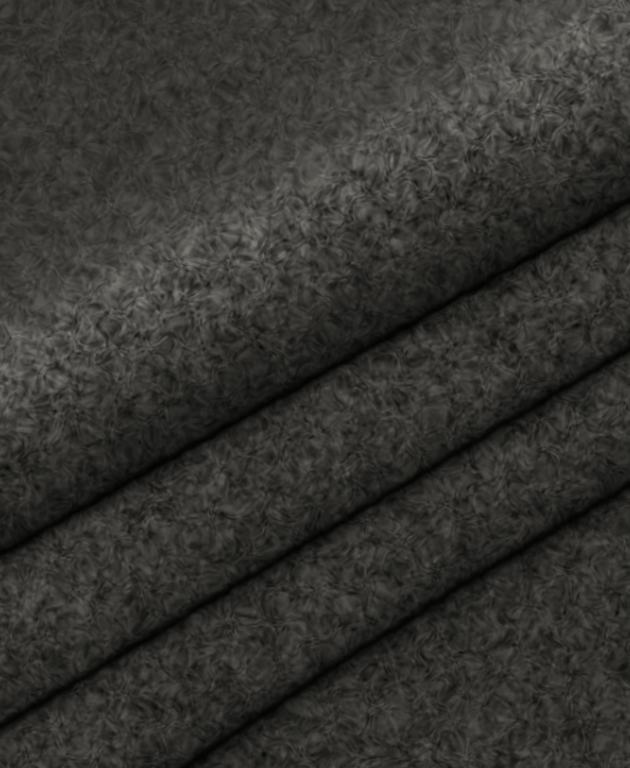
This texture is drawn by a WebGL 1 fragment shader. Its source:

```glsl
precision highp float;
// Charcoal felted wool cloth with a broad soft roll and three diagonal creases.
uniform vec2 u_resolution;

float hash(vec2 p) {
  vec3 q = fract(vec3(p.xyx) * 0.1031);
  q += dot(q, q.yzx + 33.33);
  return fract((q.x + q.y) * q.z);
}

float noise(vec2 p) {
  vec2 i = floor(p), f = fract(p);
  f = f * f * (3.0 - 2.0 * f);
  return mix(mix(hash(i), hash(i + vec2(1.0, 0.0)), f.x),
             mix(hash(i + vec2(0.0, 1.0)), hash(i + vec2(1.0, 1.0)), f.x), f.y);
}

vec2 rotate(vec2 p, float a) {
  float c = cos(a), s = sin(a);
  return vec2(c * p.x - s * p.y, s * p.x + c * p.y);
}

// Short tangled hairs: stretched noise in several directions, bent by a warp.
float fibres(vec2 p) {
  vec2 warp = vec2(noise(p * 45.0), noise(p * 45.0 + 71.0)) - 0.5;
  vec2 q = p + warp * 0.016;
  float sum = 0.0;
  for (int i = 0; i < 4; i++) {
    float k = float(i);
    vec2 r = rotate(q, 0.4 + k * 0.79);
    sum += noise(r * vec2(85.0, 260.0) + 200.0 + k * 37.0) - 0.5;
  }
  return sum * 0.5;
}

// Felt grain centred on zero, from broad mottling to fine hairs.
float felt(vec2 p) {
  float mottle = noise(p * 38.0 + 13.0) - 0.5;
  float clumps = noise(rotate(p, 0.6) * 95.0 + 150.0) - 0.5;
  float grain = noise(rotate(p, 1.1) * 230.0 + 300.0) - 0.5;
  return mottle * 0.20 + clumps * 0.32 + grain * 0.24 + fibres(p) * 0.75;
}

// Light lost beneath an overhanging fold.
float emerge(float d) {
  return 1.0 - 0.78 * exp(-max(d, 0.0) / 0.014);
}

// Light lost as a fold curls down into its lower crease.
float curl(float d) {
  d = max(d, 0.0);
  return 1.0 - 0.52 * exp(-d / 0.048) - 0.30 * exp(-d / 0.007);
}

void main() {
  vec2 p = gl_FragCoord.xy / u_resolution.y;
  float x = p.x;
  float fuzz = (noise(p * 75.0 + 9.0) - 0.5) * 0.004;

  // Signed heights above each crease, from upper to lower.
  float a = p.y - (0.277 + 0.561 * x) + fuzz;
  float b = p.y - (0.052 + 0.601 * x) + fuzz;
  float c = p.y - (-0.1725 + 0.74 * x - 0.1 * x * x) + fuzz;

  // Upper roll brightens to its ridge, with flat cloth lying behind it.
  float ridge = p.y - (0.563 + 0.55 * x);
  float roll = mix(0.165, 0.325, smoothstep(0.02, 0.27, a)) * curl(a);
  float back = 0.205 + 0.075 * exp(-max(ridge, 0.0) / 0.09)
             + 0.035 * smoothstep(0.25, 0.75, x);
  float upper = mix(roll, back, smoothstep(-0.025, 0.03, ridge));

  // Lower folds and the flat cloth at the bottom right.
  float middle = 0.222 * emerge(-a) * curl(b);
  float lower = 0.212 * emerge(-b) * curl(c);
  float base = 0.195 * emerge(-c) * (1.0 - 0.15 * exp(min(c, 0.0) / 0.06));

  float soft = 0.0022;
  float light = mix(base, lower, smoothstep(-soft, soft, c));
  light = mix(light, middle, smoothstep(-soft, soft, b));
  light = mix(light, upper, smoothstep(-soft, soft, a));

  // Deep core of shadow in every crease.
  float gap = min(abs(a - 0.002), min(abs(b - 0.002), abs(c - 0.002)));
  light *= 1.0 - 0.55 * exp(-gap * gap / 0.00003);

  // Grain is gentler on the defocused cloth behind the ridge.
  float contrast = mix(1.0, 0.6, smoothstep(-0.08, 0.04, ridge));
  light *= 1.0 + felt(p) * contrast;
  light *= 0.96 + 0.08 * noise(p * 9.0 + 4.0);

  vec3 tint = mix(vec3(1.0, 0.99, 0.92), vec3(1.02, 1.0, 0.95), smoothstep(0.1, 0.3, light));
  gl_FragColor = vec4(clamp(light * tint, 0.0, 1.0), 1.0);
}
```
